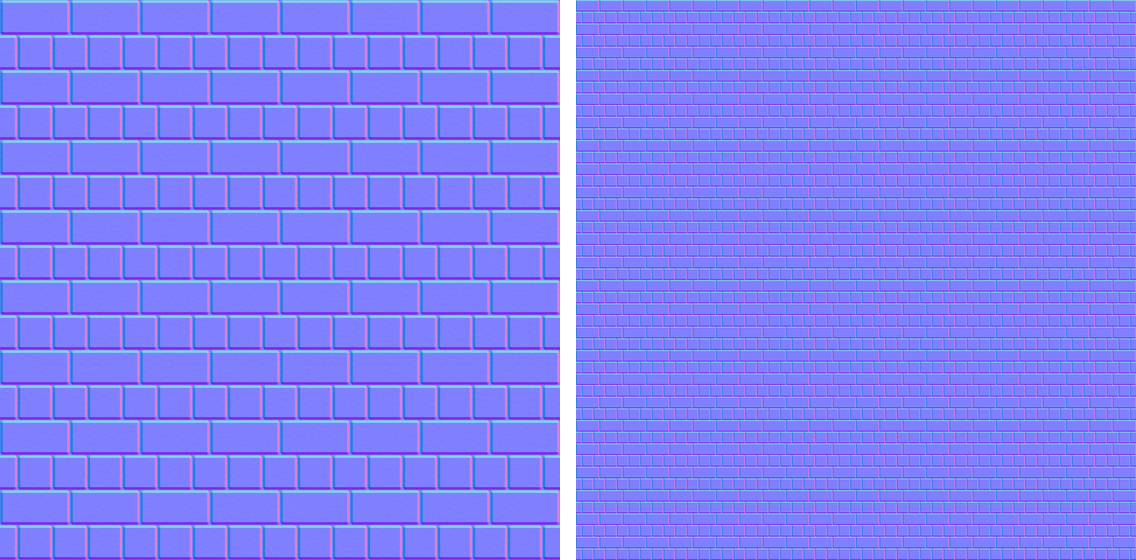
Left, the tile; right, the same tile 3 across and 3 down.
Write a WebGL 1 fragment shader that draws this texture map.

```glsl
precision highp float;
// Tangent-space normal map of a brick wall: courses of long stretchers
// alternate with courses of short headers. A rounded-box distance gives the
// bevels, and wrapping cellular bumps give the faces a fine grain.

uniform vec2 u_resolution;

// Layout, in canvas units
const float COURSES = 16.0;
const float STRETCHERS = 8.0;
const float HEADERS = 16.0;
const float HEADER_SHIFT = 0.5;    // in header widths
const float CORNER_RADIUS = 0.006;

// Bevel around every brick
const float BEVEL_INSET = 0.0028;  // joint centre to bevel centre
const float BEVEL_HALF = 0.0019;
const float BEVEL_SOFT = 0.0023;
const float BEVEL_SLOPE = 1.0;

// Surface grain
const float GRAIN_CELLS = 170.0;   // whole number, so that it wraps
const float GRAIN_FALLOFF = 4.0;
const float GRAIN_SLOPE = 0.085;

vec2 hash2(vec2 cell) {
  vec2 k = vec2(dot(cell, vec2(12.99, 78.23)), dot(cell, vec2(39.35, 11.14)));
  return fract(sin(k) * 4375.85);
}

// Rounded box: outward direction in xy, signed distance in z
vec3 roundedBox(vec2 p, vec2 halfSize, float radius) {
  vec2 q = abs(p) - halfSize + radius;
  vec2 outer = max(q, 0.0);
  float outside = length(outer);
  vec2 axis = q.x > q.y ? vec2(1.0, 0.0) : vec2(0.0, 1.0);
  vec2 direction = outside > 0.0 ? outer / outside : axis;
  float dist = outside + min(max(q.x, q.y), 0.0) - radius;
  return vec3(direction * sign(p), dist);
}

// Brick under uv, measured from the centre lines of its joints
vec3 brick(vec2 uv) {
  float course = floor(uv.y * COURSES);
  float isHeader = 1.0 - mod(course, 2.0);
  float count = mix(STRETCHERS, HEADERS, isHeader);
  vec2 grid = vec2(count, COURSES);
  vec2 shift = vec2(HEADER_SHIFT * isHeader, 0.0);
  vec2 local = (fract(uv * grid + shift) - 0.5) / grid;
  return roundedBox(local, 0.5 / grid, CORNER_RADIUS);
}

// Tilt of smooth cellular bumps, one around each scattered point
vec2 grainTilt(vec2 uv) {
  vec2 p = uv * GRAIN_CELLS;
  vec2 cell = floor(p);
  vec2 tilt = vec2(0.0);
  for (int j = -1; j <= 1; j++) {
    for (int i = -1; i <= 1; i++) {
      vec2 neighbour = cell + vec2(float(i), float(j));
      vec2 point = neighbour + hash2(mod(neighbour, GRAIN_CELLS));
      vec2 away = p - point;
      tilt += away * exp(-GRAIN_FALLOFF * dot(away, away));
    }
  }
  return tilt * GRAIN_SLOPE;
}

void main() {
  vec2 uv = gl_FragCoord.xy / u_resolution;
  float pixel = 1.0 / min(u_resolution.x, u_resolution.y);

  // Bevel: a soft band of outward slope just inside the joint
  vec3 box = brick(uv);
  float offset = abs(-box.z - BEVEL_INSET);
  float soft = 0.5 * max(BEVEL_SOFT, pixel);
  float band = 1.0 - smoothstep(BEVEL_HALF - soft, BEVEL_HALF + soft, offset);

  // Combine the slopes and encode the unit normal
  vec2 slope = box.xy * band * BEVEL_SLOPE + grainTilt(uv);
  vec3 normal = normalize(vec3(slope, 1.0));
  gl_FragColor = vec4(normal * 0.5 + 0.5, 1.0);
}
```
